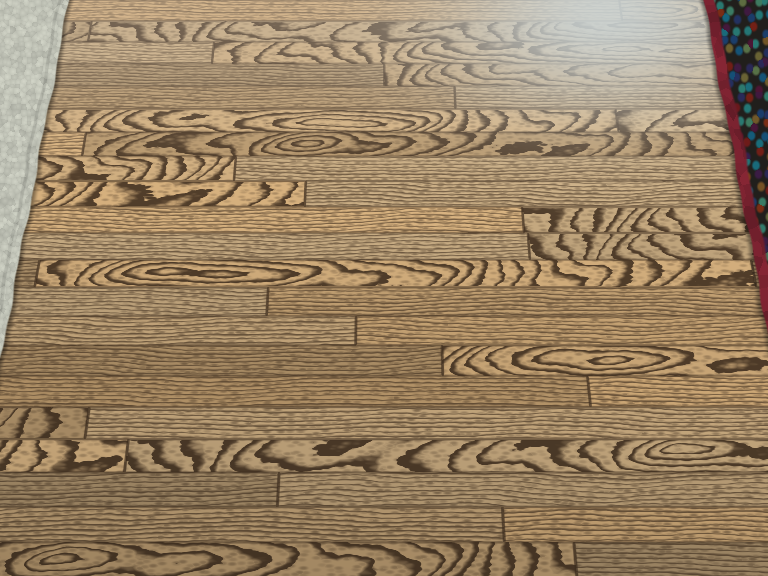
Give the GLSL for this texture, as a Shadertoy shader.

```glsl
// Oak strip floor seen in mild perspective, with a pale carpet and a dark rug at its sides.
// Each board is a cut through wobbly conical growth rings: a core inside the board gives
// arches and eyes, a core outside gives straight grain. Stretched cells make the pores.

#define FIRST_ROW 0.0354     // height of the farthest row
#define PERSPECTIVE 0.0124   // growth of rows toward the viewer
#define BOARD_LENGTH 0.8
#define FIGURED_SHARE 0.45   // share of boards with arched grain
#define PORE_SCALE vec2(65.0, 7.0)
#define CARPET_EDGE -0.410
#define RUG_EDGE 0.416
#define RUG_BORDER 0.014
#define WOOD_LIGHT vec3(0.78, 0.66, 0.49)
#define WOOD_DARK vec3(0.27, 0.20, 0.135)
#define GLARE_COLOR vec3(0.80, 0.84, 0.85)

float hash(vec2 p) {
    return fract(sin(dot(p, vec2(127.1, 311.7))) * 43758.5);
}

// Nearest feature point: x = distance, y = random value of its cell
vec2 cellular(vec2 p) {
    vec2 cell = floor(p), nearest = vec2(9.0, 0.0);
    for (int j = -1; j <= 1; j++)
    for (int i = -1; i <= 1; i++) {
        vec2 c = cell + vec2(i, j);
        float id = hash(c);
        float d = length(c + vec2(id, hash(c + 57.3)) - p);
        if (d < nearest.x) nearest = vec2(d, hash(c + 91.7));
    }
    return nearest;
}

// Layered sines for the slow drift of the grain
float wander(float x, float v, float seed) {
    float a = seed * 40.0;
    return 0.24 * sin(9.0 * x + a) + 0.11 * sin(23.0 * x + 1.7 * a + 2.0 * v)
         + 0.04 * sin(57.0 * x + 2.3 * a + 5.0 * v);
}

vec3 boardColor(vec2 id, float along, float v, float x) {
    float kind = hash(id), seed = hash(id + 13.7), place = hash(id + 29.1);
    bool figured = kind < FIGURED_SHARE;

    // Rings around a tilted core
    float core = figured ? 0.25 + 0.5 * seed : (seed < 0.5 ? -1.4 : 2.4) + seed - 0.5;
    float slope = figured ? 3.0 + 2.0 * seed : 0.6;
    float density = figured ? 5.5 : 7.5;
    float drift = wander(x, v, seed);
    float depth = (along - place) * slope + drift * (figured ? 1.0 : 0.6);
    float ring = density * length(vec2(v - core + 0.35 * drift, depth));
    float blur = fwidth(ring);

    // Pores roughen the ring edges and fleck the wood
    vec2 cells = cellular(vec2(x, v) * PORE_SCALE + id * 17.0);
    float pore = (1.0 - smoothstep(0.1, 0.55, cells.x)) * (0.35 + 0.65 * cells.y);
    ring += 0.22 * (cells.x - 0.5);

    // Each ring darkens slowly and ends sharply
    float phase = fract(ring);
    float width = 0.28 + 0.32 * hash(vec2(floor(ring), seed * 50.0));
    float soft = clamp(blur, 0.06, 0.4);
    float late = smoothstep(1.0 - width - soft, 1.0 - 0.4 * width, phase)
               * (1.0 - smoothstep(1.0 - soft, 1.0, phase));
    late = mix(late, 0.3, smoothstep(0.5, 1.1, blur));
    float strength = figured ? 0.92 : 0.7;
    float grain = max(late * strength, pore * (figured ? 0.34 : 0.48));

    float tone = 0.86 + 0.24 * hash(id + 41.9);
    vec3 tint = mix(vec3(1.03, 0.99, 0.93), vec3(0.98, 1.0, 1.03), place);
    return mix(WOOD_LIGHT * tone * tint, WOOD_DARK, grain);
}

vec3 rugColor(float inset, vec2 p) {
    vec2 knots = cellular(p * vec2(62.0, 50.0));
    vec3 dye = 0.28 + 0.20 * cos(6.28 * (knots.y + vec3(0.0, 0.30, 0.45)));
    vec3 field = mix(vec3(0.13, 0.12, 0.11), dye, 1.0 - smoothstep(0.25, 0.55, knots.x));
    vec3 border = vec3(0.46, 0.13, 0.18) * (0.85 + 0.3 * knots.y);
    return mix(border, field, smoothstep(RUG_BORDER - 0.002, RUG_BORDER + 0.002, inset));
}

vec3 carpetColor(float inset, vec2 p) {
    vec2 tufts = cellular(p * 110.0);
    float lip = 1.0 - smoothstep(0.001, 0.003, abs(inset - 0.012));
    return vec3(0.79, 0.80, 0.75) * (0.93 + 0.12 * tufts.y - 0.10 * tufts.x - 0.10 * lip);
}

void mainImage(out vec4 fragColor, in vec2 fragCoord) {
    vec2 uv = fragCoord / iResolution.xy;
    vec2 p = vec2(uv.x * iResolution.x / iResolution.y, uv.y);

    // Floor coordinates: row number n, sideways position side
    float t = 1.0 - uv.y;
    float n = t / (FIRST_ROW + PERSPECTIVE * t);
    float side = (uv.x - 0.5) * (1.0 - PERSPECTIVE * n);
    float row = floor(n), v = fract(n);
    float pixel = 1.0 / iResolution.x;

    // End joints step along in groups of five rows
    float shift = 0.42 - 0.18 * mod(row + 4.0, 5.0) + 0.2 * (hash(vec2(row, 3.0)) - 0.5);
    float u = side / BOARD_LENGTH + shift;
    float along = fract(u);
    vec3 color = boardColor(vec2(row, floor(u)), along, v, side * 1.333);

    // Seams between rows and boards
    float rowSeam = 1.0 - smoothstep(0.012, 0.03 + fwidth(n), min(v, 1.0 - v));
    float joint = 1.0 - smoothstep(0.0007, 0.001 + pixel, min(along, 1.0 - along) * BOARD_LENGTH);
    color = mix(color, WOOD_DARK, max(0.45 * rowSeam, 0.75 * joint));

    // Darker toward the near left, hazy at the far end
    color *= 1.09 - 0.20 * t - 0.07 * t * (1.0 - uv.x);
    color = mix(color, vec3(0.66, 0.62, 0.57), 0.38 * smoothstep(0.65, 1.0, uv.y));

    // Window glare
    vec2 g = (uv - vec2(0.79, 0.98)) / vec2(0.21, 0.17);
    color = mix(color, GLARE_COLOR, 0.85 * exp(-dot(g, g)));

    // Floor coverings with a soft contact shadow
    float wobble = 0.0012 * sin(31.0 * uv.y) + 0.0007 * sin(83.0 * uv.y);
    float rug = side - RUG_EDGE + wobble, carpet = CARPET_EDGE - side + wobble;
    color *= 1.0 - 0.4 * smoothstep(-0.008, 0.0, max(rug, carpet));
    color = mix(color, rugColor(rug, p), smoothstep(-pixel, pixel, rug));
    color = mix(color, carpetColor(carpet, p), smoothstep(-pixel, pixel, carpet));
    fragColor = vec4(clamp(color, 0.0, 1.0), 1.0);
}
```
